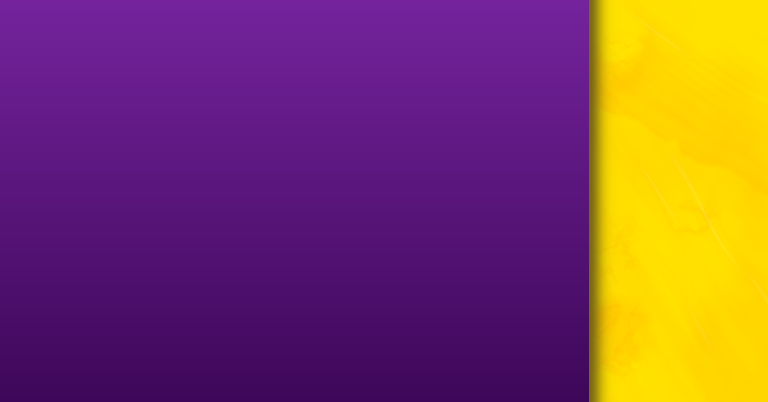
Reproduce this background procedurally as a Shadertoy shader.

```glsl
#define EDGE 0.767
#define PURPLE_TOP vec3(0.455, 0.138, 0.612)
#define PURPLE_LOW vec3(0.242, 0.028, 0.350)
#define YELLOW vec3(1.0, 0.885, 0.0)
#define AMBER vec3(1.0, 0.775, 0.0)
#define SHADOW_TINT vec3(0.38, 0.33, 0.10)
#define SHADOW_WIDTH 0.026
#define UPPER_ANGLE -0.60
#define LOWER_ANGLE -1.02
#define STREAK_DEPTH 0.42

float hash(vec2 cell) {
    vec3 h = fract(cell.xyx * vec3(0.1031, 0.1030, 0.0973));
    h += dot(h, h.yzx + 33.33);
    return fract((h.x + h.y) * h.z);
}

float noise(vec2 p) {
    vec2 cell = floor(p);
    vec2 f = fract(p);
    f = f * f * (3.0 - 2.0 * f);
    float low = mix(hash(cell), hash(cell + vec2(1.0, 0.0)), f.x);
    float high = mix(hash(cell + vec2(0.0, 1.0)), hash(cell + 1.0), f.x);
    return mix(low, high, f.y);
}

float fbm(vec2 p) {
    float sum = 0.0;
    float gain = 0.5;
    for (int i = 0; i < 4; i++) {
        sum += gain * noise(p);
        p = mat2(1.6, 1.2, -1.2, 1.6) * p + 7.3;
        gain *= 0.5;
    }
    return sum;
}

// Bristle marks: noise stretched along the stroke direction
float bristles(vec2 p, float angle) {
    vec2 dir = vec2(cos(angle), sin(angle));
    vec2 q = vec2(dot(p, dir), dot(p, vec2(-dir.y, dir.x)));
    q.y += 0.02 * noise(q * 6.0);
    float broad = noise(q * vec2(3.0, 32.0));
    float fine = noise(q * vec2(5.0, 95.0) + 19.0);
    return 0.6 * broad + 0.4 * fine - 0.5;
}

float blob(vec2 p, vec2 center, vec2 radius) {
    return 1.0 - smoothstep(0.35, 1.0, length((p - center) / radius));
}

// Paint panel: x is measured from its left edge, in canvas heights
vec3 paint(vec2 p) {
    vec2 wobble = vec2(fbm(p * 9.0), fbm(p * 9.0 + 31.0)) - 0.47;
    vec2 w = p + 0.10 * wobble;

    // The upper sweep ends along a falling diagonal
    float ridge = w.y - (0.75 - 0.57 * w.x);
    float upper = smoothstep(-0.008, 0.014, ridge);
    float streaks = mix(bristles(p, LOWER_ANGLE), bristles(p, UPPER_ANGLE), upper);

    float amber = 0.12 + 0.65 * (fbm(p * 5.0 + 4.0) - 0.47);
    amber += 0.40 * upper * (1.0 - smoothstep(0.05, 0.30, ridge));
    amber += 0.40 * blob(w, vec2(0.40, 0.08), vec2(0.24, 0.28));
    amber += 0.25 * blob(w, vec2(0.43, 0.38), vec2(0.10, 0.22));
    amber += 0.35 * blob(w, vec2(0.06, 0.18), vec2(0.12, 0.10));

    // Thick bright dab at the upper left with a darker lower rim
    float dab = blob(w, vec2(0.05, 0.90), vec2(0.10, 0.13));
    amber += 0.35 * blob(w, vec2(0.07, 0.85), vec2(0.12, 0.13)) - 0.75 * dab;

    // Curled ridges where strokes begin
    float curls = blob(w, vec2(0.07, 0.15), vec2(0.12, 0.13))
                + blob(w, vec2(0.07, 0.37), vec2(0.11, 0.10))
                + blob(w, vec2(0.26, 0.46), vec2(0.09, 0.07)) + dab;
    float curl = 1.0 - abs(2.0 * fbm(w * 22.0) - 0.94) * 4.0;
    amber += 0.35 * curls * max(curl, 0.0);

    amber += STREAK_DEPTH * streaks * mix(0.7, 1.0, upper);
    vec3 color = mix(YELLOW, AMBER, clamp(amber, 0.0, 1.0));
    float glint = smoothstep(0.27, 0.46, streaks);
    return color + vec3(0.0, 0.025, 0.10) * glint;
}

void mainImage(out vec4 fragColor, in vec2 fragCoord) {
    vec2 p = fragCoord / iResolution.y;
    float x = p.x - EDGE * iResolution.x / iResolution.y;
    float pixel = 1.0 / iResolution.y;

    vec3 purple = mix(PURPLE_LOW, PURPLE_TOP, p.y);

    // Shadow cast on the paint by the purple panel
    float falloff = max(x, 0.0) / SHADOW_WIDTH;
    float shadow = exp(-falloff * falloff * 0.7);
    vec3 yellow = paint(vec2(x, p.y));
    yellow = mix(yellow, SHADOW_TINT, 0.85 * shadow);

    float side = smoothstep(-0.5 * pixel, 0.5 * pixel, x);
    fragColor = vec4(mix(purple, yellow, side), 1.0);
}
```
